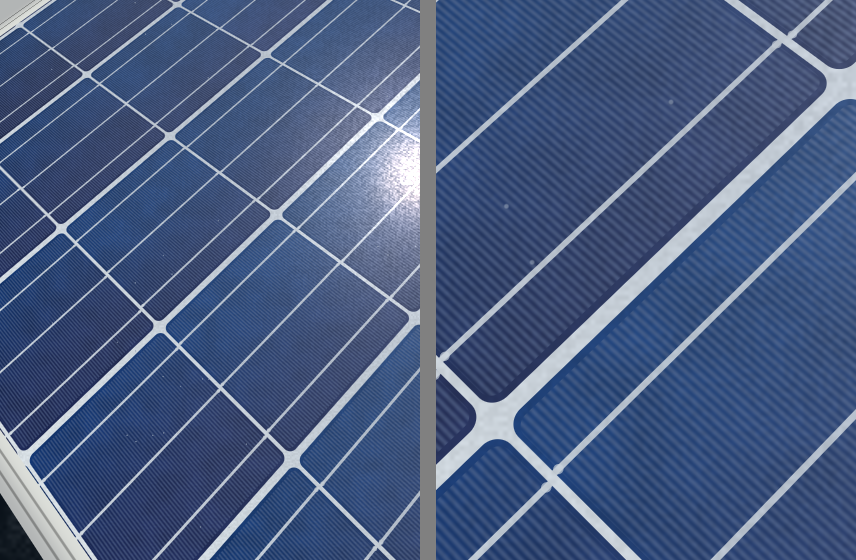
Left, the full canvas; right, a detail of the centre.
This pattern is drawn by a Shadertoy shader. Its source:

```glsl
float hash(vec2 p) {
    return fract(sin(dot(p, vec2(127.1, 311.7))) * 43758.5453);
}

float noise(vec2 p) {
    vec2 i = floor(p), f = fract(p);
    f = f * f * (3.0 - 2.0 * f);
    return mix(mix(hash(i), hash(i + vec2(1, 0)), f.x),
               mix(hash(i + vec2(0, 1)), hash(i + vec2(1, 1)), f.x), f.y);
}

float roundedBox(vec2 p, vec2 halfSize, float radius) {
    vec2 q = abs(p) - halfSize + radius;
    return length(max(q, 0.0)) + min(max(q.x, q.y), 0.0) - radius;
}

// Antialiased coverage of the region where d < 0
float cover(float d, float pixel) {
    return clamp(0.5 - d / pixel, 0.0, 1.0);
}

// Perspective: canvas position (y down from the top) to panel cell coordinates
vec2 panelCoord(vec2 p) {
    vec2 across = vec2(0.185, 0.1335) + 0.129 * p;
    vec2 along = vec2(0.286, -0.1986) - 0.067 * p;
    return inverse(mat2(across, along)) * (p - vec2(0.146, 0.5445));
}

vec3 siliconCell(vec2 f, vec2 id, vec2 p, vec2 pixel) {
    // Blue on one side of each cell, duller violet on the other
    vec3 blue = mix(vec3(0.06, 0.19, 0.40), vec3(0.11, 0.15, 0.31),
                    smoothstep(0.0, 0.95, f.x + 0.3 * hash(id) - 0.15));
    blue *= 0.9 + 0.2 * hash(id + 7.3);
    blue *= 0.9 + 0.2 * noise(p * 28.0);

    // Fine contact fingers, faded where they become too dense
    float finger = 0.5 + 0.5 * cos(6.28318 * 62.0 * f.y);
    finger = mix(0.45, finger, 1.0 - smoothstep(0.4, 0.8, 62.0 * pixel.y));
    float inset = cover(roundedBox(f - 0.5, vec2(0.465, 0.48), 0.03), pixel.x);
    return mix(blue, vec3(0.36, 0.43, 0.57), 0.48 * finger * inset);
}

vec3 frameColor(float depth) {
    vec3 col = mix(vec3(0.86, 0.87, 0.85), vec3(0.70, 0.71, 0.71), smoothstep(0.02, 0.19, depth));
    float ridge = min(abs(depth - 0.075), abs(depth - 0.135));
    return col * (1.0 - 0.3 * (1.0 - smoothstep(0.002, 0.010, ridge)));
}

void mainImage(out vec4 fragColor, in vec2 fragCoord) {
    vec2 p = vec2(fragCoord.x, iResolution.y - fragCoord.y) / iResolution.x;
    vec2 uv = panelCoord(p);
    vec2 dx = dFdx(uv), dy = dFdy(uv);
    vec2 pixel = vec2(length(vec2(dx.x, dy.x)), length(vec2(dx.y, dy.y)));
    vec2 id = floor(uv), f = fract(uv);
    vec3 metal = vec3(0.84, 0.87, 0.89);

    // Cells with clipped corners over a white backsheet
    float cell = roundedBox(f - 0.5, vec2(0.481, 0.490), 0.04);
    vec3 col = mix(metal, siliconCell(f, id, p, pixel), cover(cell, max(pixel.x, pixel.y)));

    // Three busbars per cell, slightly misaligned from cell to cell
    float shift = 0.016 * (hash(id + 3.1) - 0.5);
    float bar = abs(fract((f.x + shift) * 3.0) - 0.5) / 3.0;
    col = mix(col, metal, 0.9 * cover(bar - 0.0065, pixel.x));

    // Solder dots where the busbars enter a cell
    float dotDist = length(vec2(bar, min(f.y, 1.0 - f.y) - 0.02)) - 0.010;
    col = mix(col, metal, 0.7 * cover(dotDist, pixel.x));

    // Sparse dust specks
    vec2 dustCell = floor(p * 45.0);
    float speck = length(fract(p * 45.0) - 0.3 - 0.4 * vec2(hash(dustCell), hash(dustCell + 5.0)));
    float dust = step(0.985, hash(dustCell + 11.0)) * (1.0 - smoothstep(0.04, 0.12, speck));
    col = mix(col, vec3(0.60, 0.65, 0.72), 0.6 * dust);

    // Sky haze toward the upper right
    float haze = smoothstep(0.2, 1.5, p.x + 0.7 * (1.333 - p.y));
    col = mix(col, vec3(0.46, 0.51, 0.60), 0.32 * haze);

    // Warm sun glare broken up by a grainy surface
    vec2 toSun = p - vec2(1.0, 0.41);
    float sun = dot(toSun, toSun);
    float grain = noise(p * 260.0);
    col += vec3(0.34, 0.32, 0.30) * exp(-sun * 16.0) * (0.7 + 0.5 * grain);
    col += vec3(0.60, 0.47, 0.36) * exp(-sun * 140.0) * (0.6 + 0.8 * grain);
    col *= 0.96 + 0.08 * grain;

    // Aluminium frame along two sides, dark ground beyond it
    float lowerDepth = -1.0 - uv.y, upperDepth = -2.03 - uv.x;
    col = mix(col, frameColor(upperDepth), cover(-upperDepth, pixel.x));
    col = mix(col, frameColor(lowerDepth), cover(0.015 - lowerDepth, pixel.y));
    vec3 ground = vec3(0.04, 0.07, 0.10) + 0.10 * noise(p * 90.0) * noise(p * 30.0);
    col = mix(col, ground, cover(0.19 - lowerDepth, pixel.y));

    fragColor = vec4(clamp(col, 0.0, 1.0), 1.0);
}
```
